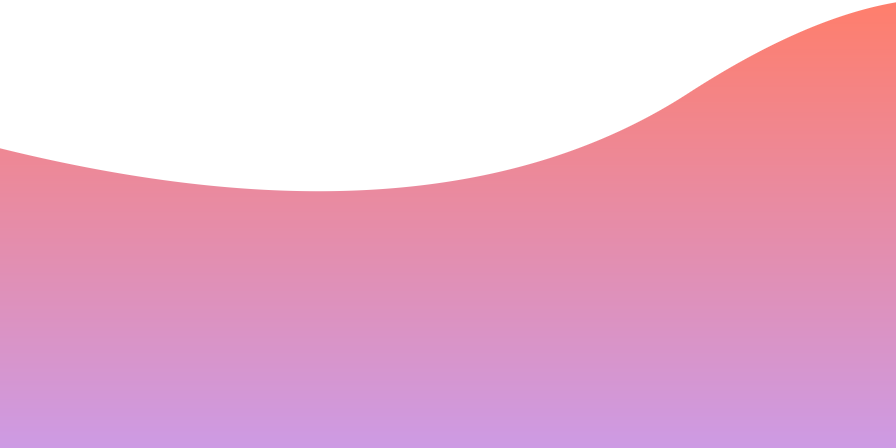
This background is drawn by a Shadertoy shader. Its source:

```glsl
const vec3 SKY_WHITE = vec3(1.0);
const vec3 LILAC = vec3(0.804, 0.606, 0.894);
const vec3 CORAL = vec3(1.0, 0.494, 0.420);

// Wave outline in canvas units: two quadratic arcs sharing a joint
const vec2 WAVE_START = vec2(0.0, 0.669);
const vec2 TROUGH_CONTROL = vec2(0.487, 0.4284);
const vec2 WAVE_JOINT = vec2(0.768, 0.7917);
const vec2 CREST_CONTROL = vec2(0.898, 0.960);
const vec2 WAVE_END = vec2(1.0, 0.9948);

// Height of a quadratic Bezier arc above a given x
float arcHeight(vec2 start, vec2 control, vec2 end, float x) {
    vec2 bend = start - 2.0 * control + end;
    vec2 lead = control - start;
    float run = x - start.x;
    float t = run / (lead.x + sqrt(max(lead.x * lead.x + bend.x * run, 0.0)));
    return start.y + t * (2.0 * lead.y + t * bend.y);
}

float waveHeight(float x) {
    return x < WAVE_JOINT.x
        ? arcHeight(WAVE_START, TROUGH_CONTROL, WAVE_JOINT, x)
        : arcHeight(WAVE_JOINT, CREST_CONTROL, WAVE_END, x);
}

void mainImage(out vec4 fragColor, in vec2 fragCoord) {
    vec2 uv = fragCoord / iResolution.xy;

    // Vertical gradient inside the wave
    vec3 waveColor = mix(LILAC, CORAL, uv.y);

    // Edge coverage, one pixel wide across the slope
    float depth = waveHeight(uv.x) - uv.y;
    float pixel = length(vec2(dFdx(depth), dFdy(depth)));
    float coverage = clamp(depth / pixel + 0.5, 0.0, 1.0);

    fragColor = vec4(mix(SKY_WHITE, waveColor, coverage), 1.0);
}
```
